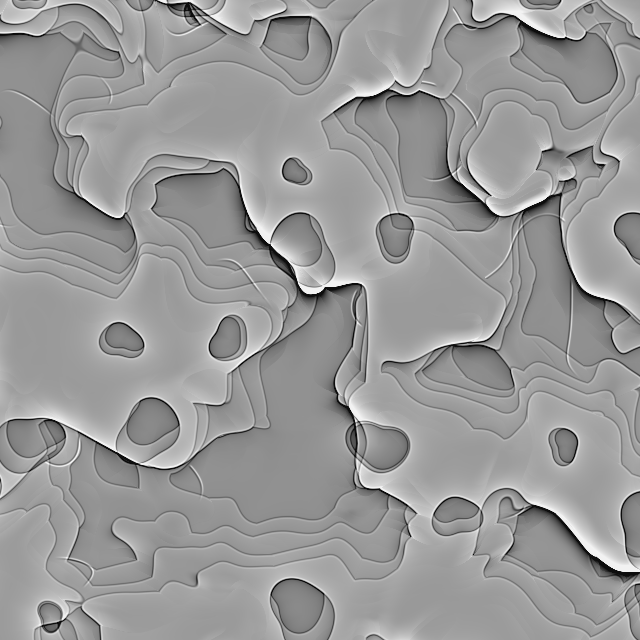
A Shadertoy shader for this texture map:

```glsl
const float PLATEAU = 0.6;
const vec2 LIGHT = vec2(0.3, 0.95);
const int TERRACES = 4;

vec2 hash2(vec2 p) {
    vec3 q = fract(p.xyx * vec3(0.1031, 0.1030, 0.0973));
    q += dot(q, q.yzx + 33.33);
    return fract((q.xx + q.yz) * q.zy);
}

float cornerSlope(vec2 cell, vec2 offset) {
    float angle = 6.2832 * hash2(cell + 71.0).x;
    return dot(vec2(cos(angle), sin(angle)), offset);
}

float gradientNoise(vec2 p) {
    vec2 i = floor(p), f = p - i;
    vec2 u = f * f * f * (f * (f * 6.0 - 15.0) + 10.0);
    vec2 e = vec2(1.0, 0.0);
    float low = mix(cornerSlope(i, f), cornerSlope(i + e, f - e), u.x);
    float high = mix(cornerSlope(i + e.yx, f - e.yx), cornerSlope(i + 1.0, f - 1.0), u.x);
    return mix(low, high, u.y);
}

// Warped relief; negative values lie inside the cavity of the given terrace
float terrain(vec2 p, float layer) {
    float detail = 0.2 * layer * gradientNoise(p * 6.5 + layer * 9.3) / (1.0 + 0.4 * layer);
    p -= LIGHT * 0.014 * layer;
    p += 0.06 * vec2(gradientNoise(p * 6.5 + 3.7), gradientNoise(p * 6.5 + 19.2));
    float relief = gradientNoise(p * 4.8 + 8.4) + 0.3 * gradientNoise(p * 10.0 + 11.6);
    relief += 0.2 * abs(gradientNoise(p * 12.0 + 5.1));
    return relief + 0.075 * layer + detail - 0.03;
}

// x: approximate signed distance, yz: outward direction
vec3 contour(vec2 p, float layer) {
    float e = 0.0012;
    float h = terrain(p, layer);
    vec2 slope = vec2(terrain(p + vec2(e, 0.0), layer), terrain(p + vec2(0.0, e), layer)) - h;
    slope /= e;
    float steepness = max(length(slope), 1.9);
    return vec3(h, slope) / steepness;
}

// Scattered rounded pits, kept on the plateau
float pitDistance(vec2 p, float layer) {
    float density = 7.5, nearest = 1.0;
    vec2 home = floor(p * density);
    for (int k = 0; k < 9; k++) {
        vec2 cell = home + vec2(k % 3, k / 3) - 1.0;
        vec2 seed = hash2(cell + 13.0), form = hash2(cell + 47.0);
        vec2 center = (cell + 0.25 + 0.5 * seed) / density;
        if (form.x < 0.08 || terrain(center, 0.0) < 0.1) continue;
        float radius = mix(0.02, 0.054, form.y);
        vec2 q = p - center - layer * radius * 0.6 * (hash2(cell + 5.0) - vec2(0.5, 0.1));
        float a = atan(q.y, q.x);
        float wobble = 0.17 * sin(2.0 * a + 6.3 * seed.x) + 0.09 * sin(3.0 * a + 6.3 * seed.y);
        nearest = min(nearest, length(q) - radius * (1.0 + wobble - 0.12 * layer));
    }
    return nearest;
}

// Pale rim outside, soft shadow inside, thin dark line with a bright lip
float carve(float shade, float d, float depth, float drop, float pixel) {
    float away = max(d, 0.0), within = min(d, 0.0);
    float rim = (0.045 + 0.11 * depth) * exp(-away / 0.02) + 0.07 * depth * exp(-away / 0.005);
    float shadow = (0.015 + 0.2 * depth) * exp(within / 0.013) + 0.12 * depth * exp(within / 0.004);
    float inside = 1.0 - smoothstep(-0.7 * pixel, 0.7 * pixel, d);
    float width = max(0.0012, 0.6 * pixel);
    float edge = (0.17 + 0.4 * depth) * exp(-d * d / (width * width));
    float lip = 0.06 * exp(-pow((d - 2.2 * width) / width, 2.0));
    return mix(shade + rim, shade - drop - shadow, inside) - edge + lip;
}

// Fine bright crease along a noise contour
float crease(vec2 p, float pixel) {
    float e = 0.0015, scale = 6.5, level = 0.2;
    float h = gradientNoise(p * scale + 41.0) - level;
    vec2 slope = vec2(gradientNoise((p + vec2(e, 0.0)) * scale + 41.0),
                      gradientNoise((p + vec2(0.0, e)) * scale + 41.0)) - level - h;
    float d = h / max(length(slope) / e, 1.0);
    float width = max(0.0013, 0.6 * pixel);
    float bright = exp(-d * d / (width * width));
    float dark = exp(-pow((d - 2.0 * width) / width, 2.0));
    return 0.28 * bright - 0.22 * dark;
}

void mainImage(out vec4 fragColor, in vec2 fragCoord) {
    float pixel = 1.0 / iResolution.y;
    vec2 p = fragCoord * pixel;
    float shade = PLATEAU;
    float relief = smoothstep(-0.2, 0.35, gradientNoise(p * 4.5 + 53.0));

    // Nested terraces, steepest on the lit side
    vec3 outer = vec3(-1.0, 0.0, 0.0);
    float cavity = 1.0;
    for (int i = 0; i < TERRACES; i++) {
        vec3 c = contour(p, float(i));
        if (c.x < outer.x) c = outer;
        if (i == 0) cavity = c.x;
        float facing = smoothstep(-0.5, 1.0, dot(c.yz, LIGHT));
        float depth = facing * (0.2 + 0.8 * relief) * (i == 0 ? 1.25 : 0.65);
        shade = carve(shade, c.x, depth, 0.008, pixel);
        outer = c;
    }
    float patches = smoothstep(-0.05, 0.15, gradientNoise(p * 6.0 + 90.0));
    shade += crease(p, pixel) * patches * smoothstep(0.006, 0.012, -cavity);

    // Pits with a darker inner floor
    float pit = pitDistance(p, 0.0);
    shade = carve(shade, pit, 0.32, 0.025, pixel);
    shade = carve(shade, max(pit, pitDistance(p, 1.0)), 0.16, 0.03, pixel);

    fragColor = vec4(vec3(clamp(shade, 0.05, 0.95)), 1.0);
}
```
